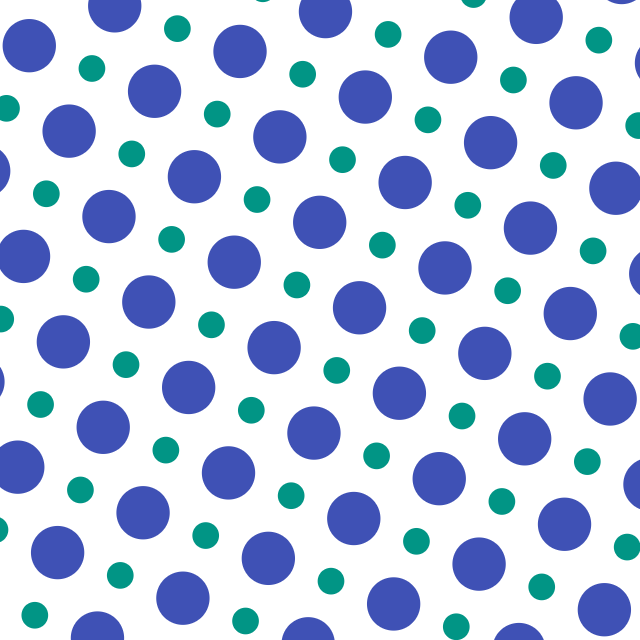
Write a Shadertoy shader that draws this pattern.

```glsl
// Antialiased coverage of a disc repeated on the unit grid
float dotGrid(vec2 p, float radius, float pixel) {
    vec2 cell = fract(p + 0.5) - 0.5;
    return clamp(0.5 - (length(cell) - radius) / pixel, 0.0, 1.0);
}

void mainImage(out vec4 fragColor, in vec2 fragCoord) {
    // Tilted square lattice, measured in grid spacings
    float spacing = 0.14731;
    float tilt = radians(25.0);
    vec2 axis = vec2(cos(tilt), sin(tilt));
    vec2 p = (fragCoord / iResolution.y - vec2(0.5618, 0.5191)) / spacing;
    vec2 grid = vec2(dot(p, axis), dot(p, vec2(-axis.y, axis.x)));
    float pixel = 1.0 / (iResolution.y * spacing);

    // Large dots on the lattice points, small dots in the cell centres
    vec3 color = vec3(1.0);
    color = mix(color, vec3(0.247, 0.318, 0.710), dotGrid(grid, 0.2828, pixel));
    color = mix(color, vec3(0.005, 0.584, 0.522), dotGrid(grid + 0.5, 0.1414, pixel));

    fragColor = vec4(color, 1.0);
}
```
